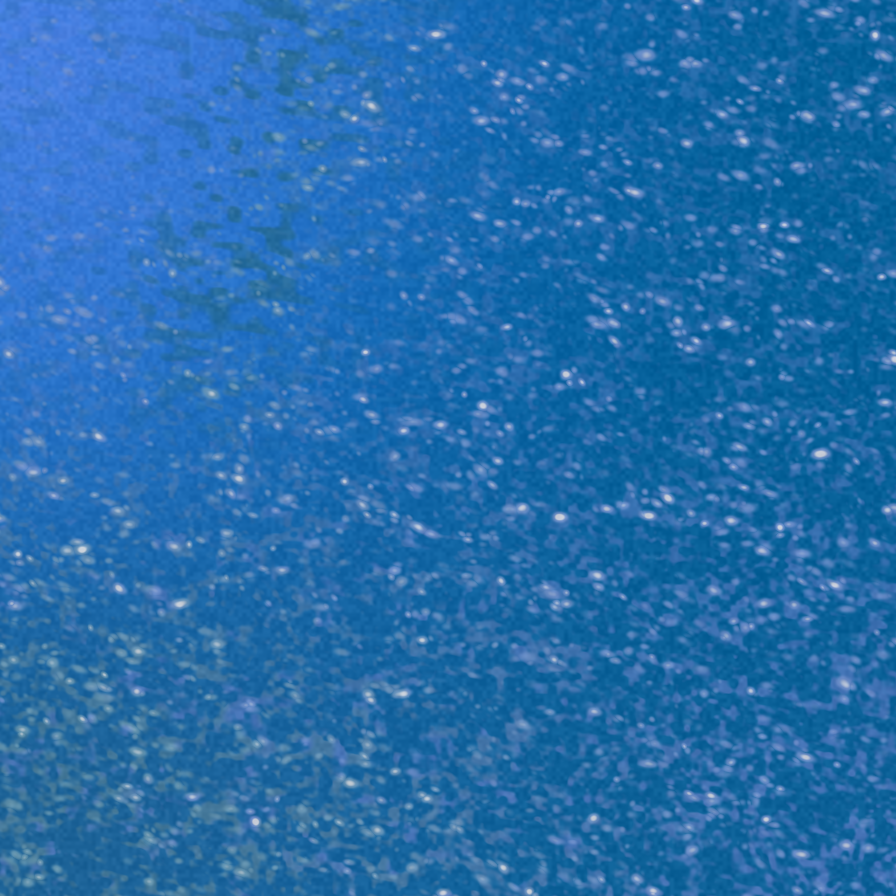
Write a WebGL 2 fragment shader that draws this texture.

```glsl
#version 300 es
precision highp float;

uniform vec2 u_resolution;
out vec4 fragColor;

float hash(vec2 p) {
    vec3 q = fract(p.xyx * vec3(0.1031, 0.1030, 0.0973));
    q += dot(q, q.yzx + 33.33);
    return fract((q.x + q.y) * q.z);
}

float noise(vec2 p) {
    vec2 i = floor(p);
    vec2 f = fract(p);
    f = f * f * (3.0 - 2.0 * f);
    float low = mix(hash(i), hash(i + vec2(1, 0)), f.x);
    float high = mix(hash(i + vec2(0, 1)), hash(i + vec2(1, 1)), f.x);
    return mix(low, high, f.y);
}

// Soft rounded spots, one per cell, with uneven strength
float glints(vec2 p, float seed) {
    vec2 cell = floor(p);
    float light = 0.0;
    for (int y = -1; y <= 1; y++) {
        for (int x = -1; x <= 1; x++) {
            vec2 id = cell + vec2(x, y);
            vec2 key = id + seed;
            vec2 center = id + vec2(hash(key + 7.1), hash(key + 19.7));
            vec2 d = p - center;
            d.y += d.x * (hash(key + 31.3) - 0.45) * 0.6;
            d /= vec2(mix(0.22, 0.44, hash(key + 43.9)), 0.31);
            float power = pow(hash(key + 57.5), 1.8);
            light = max(light, power * exp(-dot(d, d) * 1.2));
        }
    }
    return light;
}

// Smooth water colour across the canvas
vec3 waterColor(vec2 uv) {
    float side = smoothstep(0.1, 0.85, uv.x + 0.25 * (0.5 - uv.y));
    vec3 color = mix(vec3(0.08, 0.42, 0.74), vec3(0.01, 0.375, 0.595), side);
    float depth = smoothstep(0.7, 0.05, uv.y);
    color = mix(color, vec3(0.11, 0.385, 0.59), depth * (1.0 - 0.65 * side));
    float glow = smoothstep(0.72, 0.0, length((uv - vec2(0.0, 1.0)) * vec2(1.1, 0.95)));
    return mix(color, vec3(0.27, 0.50, 0.89), glow);
}

void main() {
    vec2 uv = gl_FragCoord.xy / u_resolution;
    vec3 color = waterColor(uv);

    // Slanted, gently warped ripple coordinates
    vec2 ripple = uv + vec2(0.0, 0.14 * uv.x);
    ripple += 0.010 * vec2(noise(uv * 14.0), noise(uv * 14.0 + 40.0));

    float corner = smoothstep(0.6, 0.1, length(uv - vec2(0.0, 1.0)));
    float lower = smoothstep(0.8, 0.05, uv.y);
    float patches = noise(ripple * vec2(22.0, 54.0) + 5.0);

    // Teal cast along a curved band and in the lower left
    float bandDistance = uv.x - 0.27 - 0.3 * (uv.y - 0.7);
    float band = exp(-bandDistance * bandDistance * 80.0) * smoothstep(0.35, 0.6, uv.y);
    float teal = max(0.85 * band, smoothstep(0.95, 0.15, length(uv * vec2(1.0, 1.2))));
    teal *= smoothstep(0.05, 0.55, noise(uv * vec2(50.0, 65.0) + 70.0));

    // Fine mottled reflections
    float mottle = 0.55 * noise(ripple * vec2(92.0, 120.0)) + 0.45 * noise(ripple * vec2(150.0, 170.0) + 20.0);
    float density = mix(0.4, 0.85, lower) * (1.0 - 0.3 * corner);
    float cover = smoothstep(0.42, 0.80, mottle + 0.25 * (patches - 0.5)) * density;
    vec3 sheen = mix(vec3(0.32, 0.47, 0.74), vec3(0.30, 0.49, 0.60), teal);
    color = mix(color, sheen + corner * vec3(0.04, 0.04, 0.12), cover);

    // Small dark greenish flecks near the upper band
    float fleck = smoothstep(0.50, 0.85, noise(ripple * vec2(52.0, 95.0) + 110.0));
    float fleckArea = smoothstep(0.4, 0.7, uv.y) * smoothstep(0.75, 0.3, uv.x);
    color = mix(color, vec3(0.14, 0.41, 0.55), 0.75 * fleck * fleckArea * (0.25 + 0.75 * band));

    // Three sizes of sparkle, gathered in short clusters
    float light = glints(ripple * vec2(33.0, 47.0), 3.0);
    light = max(light, 0.9 * glints(ripple * vec2(41.0, 56.0), 101.0));
    light = max(light, 0.8 * glints(ripple * vec2(56.0, 70.0), 211.0));
    light *= mix(0.4, 1.2, smoothstep(0.2, 0.75, patches)) * (1.0 - 0.5 * corner);
    light *= 0.75 + 0.5 * noise(uv * 130.0 + 9.0);
    vec3 haze = mix(vec3(0.44, 0.56, 0.79), vec3(0.42, 0.60, 0.69), teal);
    color = mix(color, haze, 0.85 * smoothstep(0.12, 0.68, light));
    color = mix(color, vec3(0.88, 0.87, 0.87), 0.8 * smoothstep(0.62, 1.15, light));

    // Faint grain
    color += 0.06 * (noise(uv * 220.0) - 0.5);
    fragColor = vec4(clamp(color, 0.0, 1.0), 1.0);
}
```
